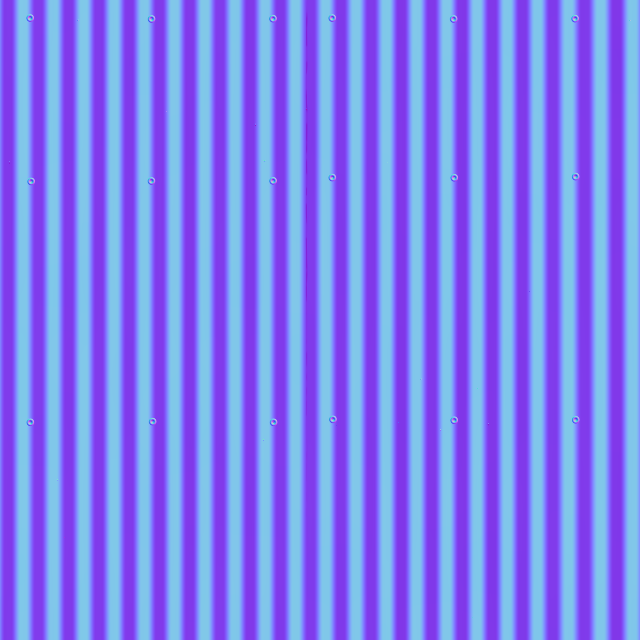
Reproduce this texture map procedurally as a three.js fragment shader.

```glsl
// Normal map of corrugated sheet metal: vertical ribs, lap seam, screws and light wear
varying vec2 vUv;

const float TAU = 6.2831853;
const float RIBS = 21.0;
const float RIB_PHASE = 0.27;
const float SEAM_X = 0.479;
const float SCREW_RADIUS = 0.0062;

float hash(vec2 p) {
  vec3 q = fract(vec3(p.xyx) * 0.1031);
  q += dot(q, q.yzx + 33.33);
  return fract((q.x + q.y) * q.z);
}

// Value noise that wraps after the given whole number of cells
float wrapNoise(vec2 uv, vec2 cells) {
  vec2 p = uv * cells;
  vec2 i = floor(p);
  vec2 f = smoothstep(0.0, 1.0, p - i);
  float low = mix(hash(mod(i, cells)), hash(mod(i + vec2(1.0, 0.0), cells)), f.x);
  float high = mix(hash(mod(i + vec2(0.0, 1.0), cells)), hash(mod(i + 1.0, cells)), f.x);
  return mix(low, high, f.y);
}

// Slight uneven spacing of the ribs, zero at both side edges
float ribDrift(float x) {
  return 0.0065 * min(x / 0.865, (1.0 - x) / 0.135);
}

// Slope of the corrugation: flat flanks joined by rounded crests
float ribSlope(float x) {
  float p = (x + ribDrift(x)) * RIBS - RIB_PHASE;
  float rib = floor(p + 0.5);
  float rise = smoothstep(0.10, 0.41, abs(p - rib));
  float variation = (hash(vec2(mod(rib, RIBS), 7.0)) - 0.5) * 0.05;
  return mix(-0.55 + variation, 0.56, rise);
}

// Thin broken line where two sheets overlap, fading toward the bottom
float seamLine(vec2 uv) {
  float x = SEAM_X + 0.0008 * (wrapNoise(uv, vec2(1.0, 40.0)) - 0.5);
  float line = 1.0 - smoothstep(0.0004, 0.0017, abs(uv.x - x));
  float breaks = smoothstep(0.3, 0.7, wrapNoise(uv, vec2(2.0, 90.0)));
  float fade = smoothstep(0.1, 0.6, uv.y) * (1.0 - smoothstep(0.97, 1.0, uv.y));
  return line * fade * mix(0.35, 1.0, breaks);
}

// Domed head inside a washer: xy is the tilt, z the coverage
vec3 screw(vec2 offset) {
  float r = length(offset) / SCREW_RADIUS;
  vec2 dir = offset / max(length(offset), 0.0001);
  float profile = sin(min(r, 1.0) * TAU * 0.9 - 0.5);
  vec2 tilt = -dir * profile * 0.75 + vec2(0.0, 0.12);
  return vec3(tilt, 1.0 - smoothstep(0.8, 1.1, r));
}

// Two sheets, each with three columns and three rows of screws
vec2 addScrews(vec2 tilt, vec2 uv) {
  for (int sheet = 0; sheet < 2; sheet++) {
    for (int col = 0; col < 3; col++) {
      for (int row = 0; row < 3; row++) {
        float s = float(sheet);
        float c = float(col);
        float y = row == 0 ? 0.971 : (row == 1 ? 0.717 + 0.006 * s : 0.341 + 0.003 * s);
        vec2 center = vec2(0.048 + 0.472 * s + 0.1895 * c, y);
        center += (vec2(hash(vec2(c, y * 50.0)), hash(vec2(y * 90.0, c))) - 0.5) * 0.002;
        vec3 head = screw(uv - center);
        tilt = mix(tilt, head.xy, head.z);
      }
    }
  }
  return tilt;
}

// Sparse pits, one at most in each cell
vec2 pits(vec2 uv, float cells, float density) {
  vec2 cell = mod(floor(uv * cells), cells);
  vec2 spot = 0.2 + 0.6 * vec2(hash(cell + 11.0), hash(cell + 37.0));
  vec2 offset = (fract(uv * cells) - spot) / cells;
  float size = mix(0.0008, 0.0017, hash(cell + 71.0));
  float mask = 1.0 - smoothstep(size * 0.4, size, length(offset * vec2(1.0, 0.7)));
  float present = step(hash(cell + 53.0), density);
  return offset / size * mask * present;
}

void main() {
  vec2 tilt = vec2(0.005, ribSlope(vUv.x));

  // Faint smudges and long vertical streaks
  tilt.x += 0.02 * (wrapNoise(vUv, vec2(30.0, 9.0)) - 0.5);
  tilt.y += 0.025 * (wrapNoise(vUv, vec2(64.0, 5.0)) - 0.5);

  tilt.y -= 0.22 * seamLine(vUv);
  tilt += 0.7 * pits(vUv, 14.0, 0.13);
  tilt = addScrews(tilt, vUv);

  // Encode the unit normal
  float height = sqrt(max(1.0 - dot(tilt, tilt), 0.0));
  gl_FragColor = vec4(0.5 + 0.5 * vec3(tilt, height), 1.0);
}
```
